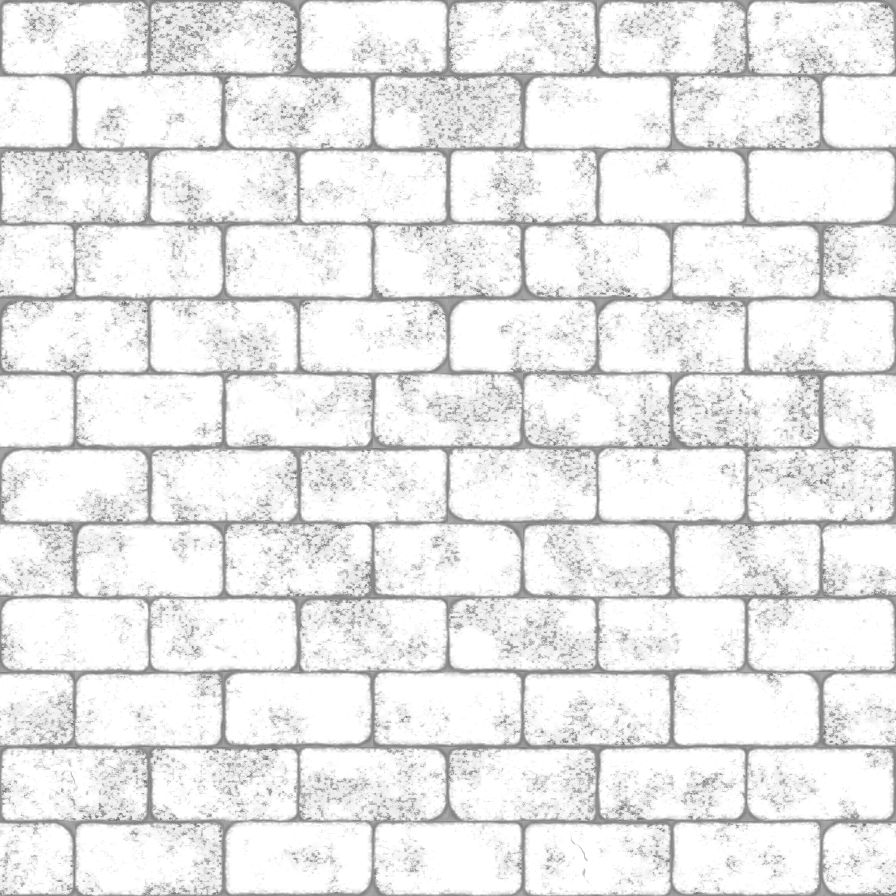
Write a Shadertoy shader that draws this texture map.

```glsl
float hash(vec2 p) {
    vec3 a = fract(p.xyx * 0.1031);
    a += dot(a, a.yzx + 33.33);
    return fract((a.x + a.y) * a.z);
}

float noise(vec2 p) {
    vec2 i = floor(p), f = fract(p);
    f = f * f * (3.0 - 2.0 * f);
    return mix(mix(hash(i), hash(i + vec2(1, 0)), f.x),
               mix(hash(i + vec2(0, 1)), hash(i + vec2(1, 1)), f.x), f.y);
}

float fbm(vec2 p) {
    float sum = 0.0, amp = 0.5;
    for (int i = 0; i < 4; i++) {
        sum += amp * noise(p);
        p = mat2(1.6, 1.2, -1.2, 1.6) * p + 7.3;
        amp *= 0.5;
    }
    return sum;
}

float roundedBox(vec2 p, vec2 halfSize, float radius) {
    vec2 b = abs(p) - halfSize + radius;
    return length(max(b, 0.0)) + min(max(b.x, b.y), 0.0) - radius;
}

void mainImage(out vec4 fragColor, in vec2 fragCoord) {
    // Running bond: 6 bricks across, 12 courses, one unit per course
    vec2 p = fragCoord / iResolution.xy * 12.0;
    float pixel = 12.0 / iResolution.y;
    float row = floor(p.y);
    float column = p.x * 0.5 + 0.5 * mod(row + 1.0, 2.0);
    vec2 id = vec2(mod(floor(column), 6.0), row);
    vec2 q = (vec2(fract(column), fract(p.y)) - 0.5) * vec2(2, 1);

    // Each wrapped brick id owns its own region of noise
    vec2 s = q + id * vec2(17.3, 23.7) + 40.0;
    float wear = hash(id + 11.0);
    float grain = fbm(s * 11.0);
    float speck = fbm(s * vec2(24.0, 30.0));

    // Uneven outline with a different rounding at each corner
    float corner = hash(id * 2.0 + step(0.0, q) + 70.0);
    vec2 shift = (vec2(hash(id + 23.0), hash(id + 37.0)) - 0.5) * 0.016;
    float d = roundedBox(q - shift, vec2(0.978, 0.478), 0.1 + 0.2 * corner * corner * corner);
    d += (fbm(s * 3.5) - 0.47) * 0.055;

    // Soft clouds of stain, dusted with fine specks
    float field = fbm(s * 2.2) + 0.35 * (grain - 0.47) - 0.57 + 0.2 * wear;
    float stain = smoothstep(-0.03, 0.28, field);
    float dust = smoothstep(0.36, 0.68, speck);
    float pits = smoothstep(0.54, 0.72, speck) * smoothstep(-0.15, 0.1, field);
    float stone = 1.0 - stain * (0.07 + 0.2 * dust) - 0.13 * pits;

    // Crackled glaze on some bricks
    float vein = 1.0 - smoothstep(0.0, 0.12, abs(noise(s * 11.0 + 2.0 * grain) - 0.5));
    stone -= 0.12 * vein * dust * smoothstep(-0.02, 0.15, field) * step(0.6, hash(id + 51.0));

    // A rare long crack
    float slope = 1.6 * hash(id + 63.0) - 0.8;
    float crack = abs(q.x - slope * q.y - 0.3 * (fbm(s * 4.0) - 0.47) - slope * 0.5);
    crack = 1.0 - smoothstep(0.003, 0.012 + pixel, crack);
    stone -= 0.25 * crack * step(0.92, hash(id + 85.0)) * (1.0 - smoothstep(0.2, 0.4, abs(q.y))) * smoothstep(0.3, 0.6, grain);

    // Thin shaded rim, then mortar that lightens in wide corners
    stone -= 0.16 * smoothstep(-0.08, 0.0, d) * smoothstep(0.3, 0.65, speck);
    float mortar = 0.47 + 0.14 * grain + 0.1 * smoothstep(0.02, 0.07, d);
    float joint = smoothstep(-0.02 - 0.4 * pixel, 0.014 + 0.4 * pixel, d);
    fragColor = vec4(vec3(mix(stone, mortar, joint)), 1.0);
}
```
